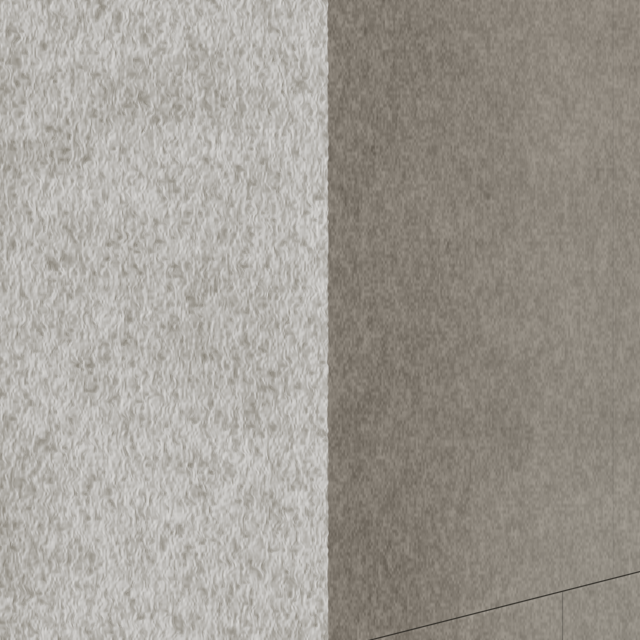
Reproduce this texture procedurally as a Shadertoy shader.

```glsl
// Two plaster walls meeting at a vertical corner: a bright, rough face on the
// left and a shaded, smooth stone face on the right with a slanted thin joint.
// Stretched value noise gives grain, offset differences of it give raking light.

float hash(vec2 cell) {
    vec3 q = fract(vec3(cell.xyx) * 0.1031);
    q += dot(q, q.yzx + 33.33);
    return fract((q.x + q.y) * q.z);
}

float noise(vec2 p) {
    vec2 i = floor(p), f = fract(p);
    f = f * f * (3.0 - 2.0 * f);
    return mix(mix(hash(i), hash(i + vec2(1, 0)), f.x),
               mix(hash(i + vec2(0, 1)), hash(i + vec2(1, 1)), f.x), f.y);
}

// Layered noise centred on zero
float fbm(vec2 p) {
    float sum = 0.0, gain = 0.5;
    for (int i = 0; i < 5; i++) {
        sum += gain * (noise(p) - 0.5);
        p = mat2(0.8, 0.6, -0.6, 0.8) * p * 2.03 + 17.3;
        gain *= 0.5;
    }
    return sum;
}

// Soft elliptical spot, 1 at its centre
float spot(vec2 p, vec2 centre, vec2 radius) {
    vec2 d = (p - centre) / radius;
    return exp(-dot(d, d));
}

// Coverage of a thin line at signed distance d
float hairline(float d, float halfWidth, float pixel) {
    return 1.0 - smoothstep(halfWidth - 0.5 * pixel, halfWidth + pixel, abs(d));
}

// Height of short upright plaster bristles
float bristles(vec2 p) {
    p.x += 0.005 * (noise(p * vec2(80.0, 70.0)) - 0.5);
    return 0.55 * noise(p * vec2(200.0, 84.0))
         + 0.45 * noise(p * vec2(370.0, 180.0) + 31.0);
}

// Thin curved veins along the contours of layered noise
float veins(vec2 p, float bands) {
    float level = fbm(p) * bands;
    return smoothstep(0.3, 0.5, abs(fract(level) - 0.5));
}

vec3 roughWall(vec2 p) {
    float height = bristles(p);
    float relief = height - bristles(p + vec2(0.0026, -0.0010));

    // Broad stains and clean areas
    float tone = 0.718 + 0.05 * fbm(p * vec2(5.0, 8.0) + 4.0);
    tone += 0.09 * fbm(p * vec2(30.0, 40.0));
    tone -= 0.028 * spot(p, vec2(0.24, 0.83), vec2(0.09, 0.06));
    tone -= 0.022 * spot(p, vec2(0.07, 0.76), vec2(0.09, 0.03));
    tone -= 0.022 * spot(p, vec2(0.33, 0.47), vec2(0.12, 0.10));
    tone -= 0.024 * spot(p, vec2(0.05, 0.22), vec2(0.08, 0.12));
    tone += 0.018 * spot(p, vec2(0.18, 0.69), vec2(0.12, 0.05));
    tone += 0.018 * spot(p, vec2(0.30, 0.25), vec2(0.18, 0.09));
    tone += 0.022 * smoothstep(0.43, 0.51, p.x);
    tone -= 0.022 * (1.0 - smoothstep(0.0, 0.06, p.x));

    // Lit flanks, shaded hollows and a few deeper pits
    float cluster = noise(p * vec2(45.0, 34.0) + 5.0);
    float pits = smoothstep(0.58, 0.85, height) * (0.5 + 0.7 * cluster);
    tone += 0.32 * relief - 0.16 * (height - 0.5) - 0.09 * pits;
    tone -= 0.35 * max(tone - 0.77, 0.0);

    float warmth = clamp((0.77 - tone) * 0.16, 0.0, 0.04);
    return vec3(tone + 0.006 + 0.35 * warmth, tone, tone - 0.010 - 0.8 * warmth);
}

vec3 smoothWall(vec2 p) {
    // Shaded near the corner, brighter towards the right
    float tone = mix(0.476, 0.520, smoothstep(0.53, 0.92, p.x));
    tone += 0.018 * smoothstep(0.70, 0.74, p.x) * (1.0 - smoothstep(0.22, 0.36, p.y));
    tone += 0.010 * smoothstep(0.81, 0.84, p.x);
    tone += 0.012 * spot(p, vec2(0.66, 0.66), vec2(0.13, 0.09));
    tone += 0.010 * spot(p, vec2(0.82, 0.86), vec2(0.12, 0.09));
    tone += 0.045 * spot(p, vec2(0.713, 0.55), vec2(0.009, 0.016));
    tone -= 0.014 * spot(p, vec2(0.58, 0.20), vec2(0.09, 0.18));
    tone -= 0.090 * spot(p, vec2(0.762, 0.695), vec2(0.005));

    // Clouds, veins, upright flecks and fine grain
    float calm = smoothstep(0.55, 0.9, p.x);
    tone += 0.035 * fbm(p * vec2(9.0, 12.0) + 9.0);
    tone += 0.012 * veins(p * vec2(6.0, 9.0) + 2.0, 5.0);
    tone += mix(0.12, 0.085, calm) * fbm(p * vec2(130.0, 55.0));
    tone += mix(0.110, 0.080, calm) * (noise(p * vec2(370.0, 200.0)) - 0.5);
    float fleck = smoothstep(0.68, 0.95, noise(p * vec2(200.0, 60.0) + 50.0));
    float patchy = smoothstep(0.3, 0.75, noise(p * vec2(22.0, 14.0) + 3.0));
    tone -= 0.055 * fleck * patchy * (1.0 - 0.6 * calm);

    float cool = smoothstep(0.6, 1.0, p.x) * (1.0 - p.y);
    return tone + vec3(0.028 - 0.008 * cool, 0.0, -0.039 + 0.002 * cool);
}

// Slanted joint with two faint upright seams
vec3 addJoints(vec3 colour, vec2 p, float pixel) {
    float slope = 0.254;
    float d = (p.y - slope * (p.x - 0.579)) / sqrt(1.0 + slope * slope);
    float below = 1.0 - smoothstep(-pixel, pixel, d);
    colour *= 1.0 - 0.22 * below * hairline(p.x - 0.879, 0.0005, pixel);
    colour *= 1.0 - 0.07 * (1.0 - below) * hairline(p.x - 0.958, 0.0005, pixel);
    colour += 0.02 * hairline(d + 0.003, 0.001, pixel);
    return mix(colour, vec3(0.17, 0.16, 0.14), 0.85 * hairline(d, 0.0006, pixel));
}

void mainImage(out vec4 fragColor, in vec2 fragCoord) {
    vec2 p = fragCoord / iResolution.xy;
    float pixel = 1.0 / iResolution.y;
    float corner = 0.5125 + 0.0025 * (noise(vec2(p.y * 150.0, 7.0)) - 0.5);
    float side = smoothstep(-pixel, pixel, p.x - corner);
    vec3 shaded = addJoints(smoothWall(p), p, pixel);
    fragColor = vec4(mix(roughWall(p), shaded, side), 1.0);
}
```
